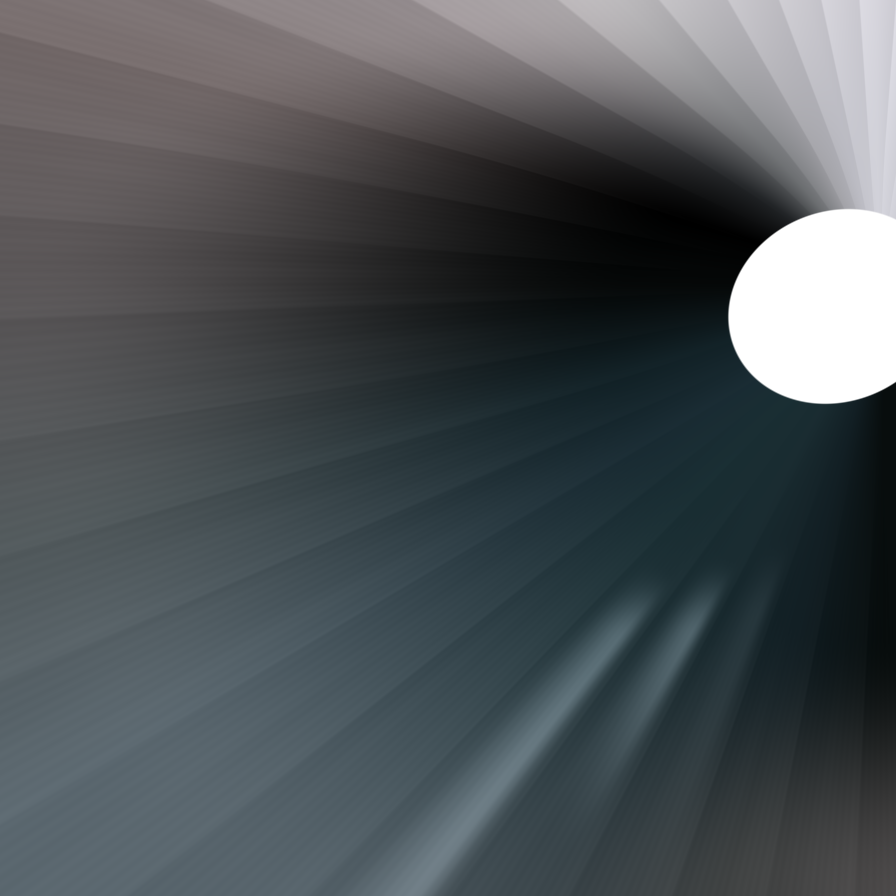
Reproduce this background procedurally as a WebGL 2 fragment shader.

```glsl
#version 300 es
precision highp float;
// Pleated fan of grey and teal light rays around a tilted white disc.

uniform vec2 u_resolution;
out vec4 fragColor;

const vec2 DISC_CENTER = vec2(0.934, 0.658);
const vec2 DISC_AXES = vec2(0.1235, 0.106);
const float DISC_TILT = 0.39;
const vec2 FOCUS_LOW = vec2(0.986, 0.660);
const vec2 FOCUS_HIGH = vec2(0.979, 0.712);
const float STOP_STEP = 15.0;      // degrees between colour stops
const int STOPS = 13;
const float GRAIN = 0.012;
const float STRIATION = 0.004;
const vec3 STREAK_COLOR = vec3(0.20, 0.21, 0.22);

// Colours by angle, from straight down, through left, to straight up.
const vec3 NEAR_COLORS[STOPS] = vec3[](
    vec3(0.03, 0.05, 0.05), vec3(0.07, 0.12, 0.14), vec3(0.10, 0.17, 0.19),
    vec3(0.10, 0.18, 0.20), vec3(0.10, 0.17, 0.20), vec3(0.07, 0.13, 0.15),
    vec3(0.02, 0.03, 0.03), vec3(0.00, 0.00, 0.00), vec3(0.13, 0.14, 0.15),
    vec3(0.42, 0.43, 0.44), vec3(0.62, 0.62, 0.64), vec3(0.74, 0.74, 0.77),
    vec3(0.82, 0.82, 0.85));
const vec3 FAR_COLORS[STOPS] = vec3[](
    vec3(0.30, 0.29, 0.29), vec3(0.25, 0.26, 0.26), vec3(0.24, 0.28, 0.30),
    vec3(0.34, 0.39, 0.42), vec3(0.36, 0.41, 0.44), vec3(0.32, 0.35, 0.36),
    vec3(0.35, 0.335, 0.34), vec3(0.46, 0.42, 0.42), vec3(0.62, 0.59, 0.60),
    vec3(0.76, 0.75, 0.76), vec3(0.81, 0.80, 0.82), vec3(0.84, 0.83, 0.85),
    vec3(0.85, 0.84, 0.87));

vec2 hashGradient(vec2 cell) {
    float h = fract(sin(dot(cell, vec2(127.1, 311.7))) * 43758.5);
    return vec2(cos(6.2832 * h), sin(6.2832 * h));
}

float gradientNoise(vec2 p) {
    vec2 i = floor(p), f = fract(p);
    vec2 u = f * f * f * (f * (f * 6.0 - 15.0) + 10.0);
    vec2 e = vec2(1.0, 0.0);
    float a = dot(hashGradient(i), f);
    float b = dot(hashGradient(i + e.xy), f - e.xy);
    float c = dot(hashGradient(i + e.yx), f - e.yx);
    float d = dot(hashGradient(i + e.xx), f - e.xx);
    return mix(mix(a, b, u.x), mix(c, d, u.x), u.y);
}

// Pleat number: narrow folds just above left, wider ones elsewhere.
float pleatIndex(float degreesUp) {
    float t = degreesUp + 1.5;
    float squeeze = t > 0.0 ? 0.075 * exp(-pow(t / 37.0, 2.0))
                            : 0.016 * exp(-pow(t / 70.0, 2.0));
    return t * (0.125 + squeeze);
}

// Near colour blends into far colour over a radius range set by the angle.
vec3 fanColor(float angle, float radius) {
    float s = clamp((angle + 90.0) / STOP_STEP, 0.0, float(STOPS - 1) - 0.001);
    int i = int(s);
    float up = smoothstep(-5.0, 42.0, angle);
    float down = smoothstep(-42.0, -82.0, angle);
    float start = 0.28 - 0.18 * up + 0.09 * down;
    float end = 0.98 - 0.52 * up - 0.32 * down;
    vec3 nearColor = mix(NEAR_COLORS[i], NEAR_COLORS[i + 1], fract(s));
    vec3 farColor = mix(FAR_COLORS[i], FAR_COLORS[i + 1], fract(s));
    return mix(nearColor, farColor, smoothstep(start, end, radius));
}

// Bright glints inside three neighbouring pleats at the lower right.
float streaks(float pleat, float radius) {
    float total = 0.0;
    for (int k = 0; k < 3; k++) {
        float n = float(k);
        float f = pleat + 7.0 + n;
        float across = smoothstep(0.0, 0.28, f) * (1.0 - smoothstep(0.25, 0.95, f));
        float begin = 0.38 - 0.05 * n;
        float fade = k == 0 ? 1.6 : 0.72;
        float along = smoothstep(begin, begin + 0.1, radius)
                    * (1.0 - smoothstep(begin + 0.08, fade, radius));
        total += across * along * (k == 2 ? 0.3 : 1.0);
    }
    return total;
}

void main() {
    vec2 uv = gl_FragCoord.xy / u_resolution;
    float pixel = 1.0 / min(u_resolution.x, u_resolution.y);

    // Polar frame: zero degrees points left, positive turns upward.
    vec2 d = uv - mix(FOCUS_LOW, FOCUS_HIGH, smoothstep(0.55, 0.85, uv.y));
    float radius = length(d);
    float angle = degrees(atan(d.y, -d.x));
    float pleat = pleatIndex(angle);

    // Sawtooth folds with softened edges.
    float f = fract(pleat);
    float soft = clamp(0.025 + 12.0 * pixel / max(radius, 0.05) * 0.7, 0.0, 0.3);
    float fold = 0.5 - f + smoothstep(1.0 - soft, 1.0, f);
    float depth = mix(0.022, 0.075, smoothstep(0.0, 35.0, angle));
    depth *= smoothstep(0.1, 0.5, radius + 0.2 * smoothstep(20.0, 50.0, angle));

    vec3 color = fanColor(angle, radius) + fold * depth;
    color += STREAK_COLOR * streaks(pleat, radius);
    float texture1 = STRIATION * sin(pleat * 75.0 + radius * 9.0);
    texture1 += GRAIN * gradientNoise(vec2(pleat * 5.0, radius * 3.0));
    color += texture1 * smoothstep(0.2, 0.7, radius);

    // Tilted white disc.
    vec2 q = uv - DISC_CENTER;
    float c = cos(DISC_TILT), s = sin(DISC_TILT);
    q = vec2(c * q.x + s * q.y, c * q.y - s * q.x);
    float edge = (length(q / DISC_AXES) - 1.0) * DISC_AXES.y;
    color = mix(color, vec3(1.0), 1.0 - smoothstep(-pixel, pixel, edge));

    fragColor = vec4(clamp(color, 0.0, 1.0), 1.0);
}
```
